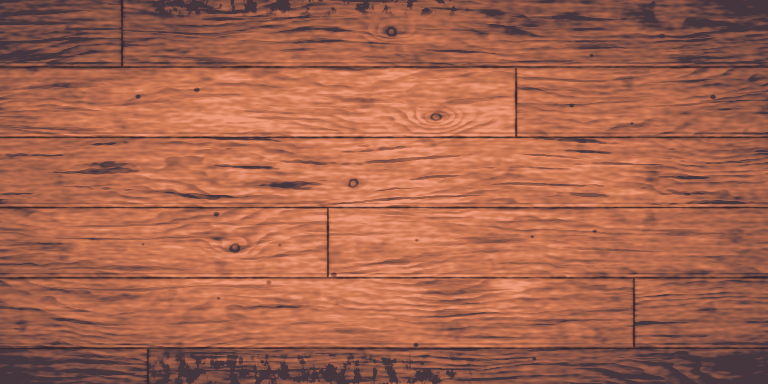
A Shadertoy shader for this texture:

```glsl
vec2 hash2(vec2 p) {
    vec3 q = fract(p.xyx * vec3(0.1031, 0.1030, 0.0973));
    q += dot(q, q.yzx + 33.33);
    return fract((q.xx + q.yz) * q.zy);
}

// Gradient noise, roughly -0.7 to 0.7
float noise(vec2 p) {
    vec2 i = floor(p), f = fract(p);
    vec2 w = f * f * f * (f * (f * 6.0 - 15.0) + 10.0);
    vec4 g;
    for (int k = 0; k < 4; k++) {
        vec2 c = vec2(k & 1, k >> 1);
        float angle = 6.2832 * hash2(i + c + 71.0).x;
        g[k] = dot(vec2(cos(angle), sin(angle)), f - c);
    }
    return mix(mix(g.x, g.y, w.x), mix(g.z, g.w, w.x), w.y);
}

float fbm(vec2 p) {
    float sum = 0.0, amp = 1.0;
    for (int k = 0; k < 4; k++) {
        sum += amp * noise(p);
        p = p * 2.03 + 17.0;
        amp *= 0.55;
    }
    return sum;
}

// Varnished wood from charred brown to pale salmon
vec3 woodColor(float tone) {
    vec3 ramp[6] = vec3[6](
        vec3(0.27, 0.21, 0.24), vec3(0.46, 0.295, 0.27), vec3(0.60, 0.36, 0.28),
        vec3(0.72, 0.42, 0.31), vec3(0.83, 0.49, 0.34), vec3(0.93, 0.60, 0.48));
    float t = clamp(tone, 0.0, 1.0) * 5.0;
    int i = min(int(t), 4);
    return mix(ramp[i], ramp[i + 1], t - float(i));
}

// Small nail holes and pin knots
float pinholes(vec2 p, float px) {
    vec2 cell = floor(p / 0.16);
    vec2 h = hash2(cell + 5.0);
    vec2 center = (cell + 0.2 + 0.6 * h) * 0.16;
    float radius = 0.002 + 0.004 * h.y;
    float d = length((p - center) * vec2(0.8, 1.0)) - radius;
    return step(0.75, hash2(cell + 40.0).x) * smoothstep(px, -px, d);
}

void mainImage(out vec4 fragColor, in vec2 fragCoord) {
    vec2 p = fragCoord / iResolution.y;
    float px = 1.0 / iResolution.y;

    // Each row: joint x, knot x, knot y, tone shift
    vec4 rows[6] = vec4[6](
        vec4(0.318, 1.020, 0.917, -0.04), vec4(1.344, 1.136, 0.695, 0.07),
        vec4(9.0, 0.920, 0.523, -0.03), vec4(0.854, 0.612, 0.354, 0.04),
        vec4(1.651, 9.0, 0.2, 0.06), vec4(0.385, 9.0, 0.05, -0.08));
    float down = (1.0085 - p.y) / 0.183;
    int row = clamp(int(down), 0, 5);
    float v = fract(down);
    vec4 plank = rows[row];
    float side = step(plank.x, p.x);
    vec2 seed = vec2(float(row) * 13.7 + side * 5.3, float(row) * 7.1 + side * 29.0);

    // Growth rings, bulging into ovals around the knot
    vec2 toKnot = (p - plank.yz) * vec2(0.5, 1.0);
    float knotDist = length(toKnot);
    float rings = p.y * 42.0 + 5.5 * noise(p * vec2(1.6, 6.0) + seed)
                + 0.8 * noise(p * vec2(6.0, 22.0) + seed)
                + 0.35 * noise(p * vec2(22.0, 60.0) + seed)
                + 3.2 * exp(-knotDist * knotDist * 1000.0);
    float phase = fract(rings);
    float lateWood = smoothstep(0.25, 0.8, phase) * smoothstep(1.0, 0.85, phase);
    float figure = smoothstep(-0.35, 0.35, noise(p * vec2(2.2, 9.0) + seed + 50.0));
    float broken = smoothstep(-0.35, 0.25, noise(p * vec2(12.0, 45.0) + seed + 23.0));
    float fibre = noise(p * vec2(11.0, 110.0) + seed);
    float fleck = noise(p * vec2(40.0, 125.0) + seed + 61.0);
    float streak = noise(p * vec2(3.0, 50.0) + seed + 9.0);

    // Base tone, brightest at the middle of the floor
    vec2 q = vec2(p.x - 0.5 * iResolution.x / iResolution.y, (p.y - 0.5) * 2.0);
    float tone = 0.92 - 0.42 * dot(q, q) + plank.w - 0.07 * side;
    tone -= lateWood * mix(0.06, 0.40, figure) * mix(0.35, 1.0, broken);
    tone += 0.26 * fibre + 0.22 * fleck + 0.22 * streak;
    tone += 0.15 * fbm(p * vec2(3.0, 6.0) + seed);

    // Thin dark cracks along the grain, strongest on the middle row
    float crack = noise(p * vec2(4.0, 55.0) + vec2(0.0, rings * 0.5) + seed + 80.0);
    crack = smoothstep(0.22, 0.42, crack + 0.25 * fleck);
    tone -= crack * (row == 2 ? 0.55 : 0.32);

    // Smudges, and charred blotches near the top and bottom edges
    tone -= 0.28 * smoothstep(0.30, 0.80, fbm(p * vec2(8.0, 12.0) + 33.0));
    float charBand = smoothstep(0.09, 0.05, min(p.y, 1.0 - p.y) + (p.y > 0.5 ? 0.035 : 0.0))
                   * smoothstep(0.35, 0.48, p.x) * smoothstep(1.30, 1.12, p.x);
    float charSpots = fbm(p * vec2(32.0, 26.0) + 3.0) + 0.3 * noise(p * 6.0);
    tone -= 0.6 * charBand * smoothstep(-0.05, 0.40, charSpots);

    // Knot heart with a dark rim
    tone -= 0.30 * smoothstep(0.020, 0.008, knotDist);
    float core = length(toKnot * vec2(1.7, 1.0)) + 0.004 * noise(p * 90.0);
    tone -= 0.5 * smoothstep(0.003 + px, 0.003 - px, abs(core - 0.009));
    tone -= 0.6 * pinholes(p, px);

    // Lit bevel above each seam, soft shade beside it
    float above = (1.0 - v) * 0.183;
    float seam = min(v * 0.183, above);
    float joint = abs(p.x - plank.x);
    tone += 0.14 * smoothstep(0.010, 0.006, above);
    tone -= 0.22 * smoothstep(0.001 + px, 0.0, abs(above - 0.011));
    tone -= 0.15 * smoothstep(0.012, 0.0, min(seam, joint));
    vec3 color = woodColor(tone);

    // Gaps between planks, worn and uneven
    float wear = 0.0015 * noise(p * vec2(14.0, 14.0)) + 0.0012 * noise(p * 60.0);
    float gap = smoothstep(px, -px, min(seam - 0.0017, joint - 0.0022) + wear);
    color = mix(color, vec3(0.17, 0.12, 0.14), 0.9 * gap);
    fragColor = vec4(color, 1.0);
}
```
